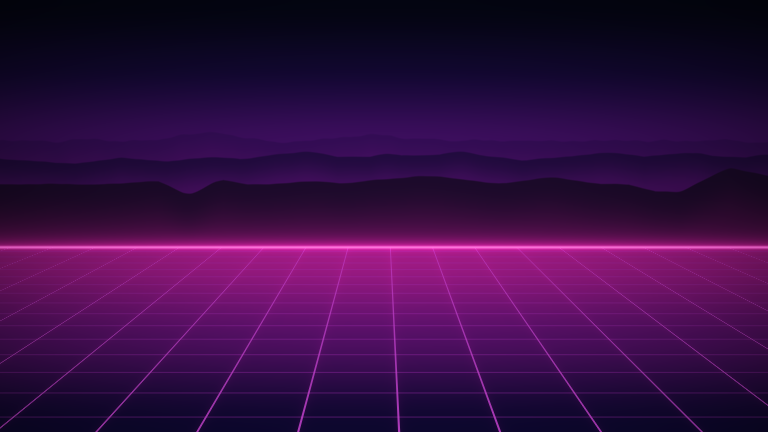
Write a Shadertoy shader that draws this background.

```glsl
// Neon night landscape: three misty mountain ridges above a glowing horizon,
// with a perspective grid floor. Ridges are sums of rounded peaks plus
// gradient noise; the floor is a plane projected to a raised vanishing point.

const float HORIZON = 0.4275;
const float VANISH_Y = 0.734;       // where the floor lines converge
const float COLUMN_SLOPE = 0.3185;  // column spacing per unit below VANISH_Y
const float COLUMN_SHIFT = 0.15;
const float ROW_STEP = 0.124;       // row spacing in inverse depth
const float ROW_SHIFT = 0.53;
const float COLUMN_WIDTH = 0.0034;
const float ROW_WIDTH = 0.0012;
const float ROUGHNESS = 0.004;
const float VIGNETTE = 0.34;

const vec3 SKY_TOP = vec3(0.012, 0.018, 0.065);
const vec3 SKY_MID = vec3(0.075, 0.030, 0.200);
const vec3 SKY_LOW = vec3(0.240, 0.055, 0.370);
const vec3 FAR_ROCK = vec3(0.190, 0.047, 0.320);
const vec3 MID_ROCK = vec3(0.130, 0.042, 0.245);
const vec3 NEAR_ROCK = vec3(0.105, 0.040, 0.165);
const vec3 MIST = vec3(0.260, 0.055, 0.365);
const vec3 DUSK = vec3(0.185, 0.045, 0.210);
const vec3 FLOOR_FAR = vec3(0.640, 0.105, 0.520);
const vec3 FLOOR_MID = vec3(0.360, 0.065, 0.420);
const vec3 FLOOR_NEAR = vec3(0.050, 0.026, 0.180);
const vec3 COLUMN_COLOR = vec3(0.720, 0.260, 0.780);
const vec3 ROW_COLOR = vec3(0.620, 0.170, 0.680);
const vec3 GLOW_COLOR = vec3(0.950, 0.100, 0.620);
const vec3 CORE_COLOR = vec3(1.000, 0.500, 0.880);

float slopeAt(float cell) {
    return fract(sin(cell * 127.1) * 437.58) * 2.0 - 1.0;
}

float gradientNoise(float x) {
    float cell = floor(x), f = x - cell;
    float blend = f * f * f * (f * (f * 6.0 - 15.0) + 10.0);
    return 2.0 * mix(slopeAt(cell) * f, slopeAt(cell + 1.0) * (f - 1.0), blend);
}

float roughness(float x) {
    return ROUGHNESS * (gradientNoise(x * 11.0) + 0.5 * gradientNoise(x * 27.0 + 5.0));
}

// Rounded tent; a negative height carves a valley
float peak(float x, float centre, float width, float height) {
    float u = (x - centre) / width;
    return height * max(0.0, 1.08 - sqrt(u * u + 0.015));
}

float farRidge(float x) {
    return 0.674 + peak(x, -0.41, 0.13, 0.020) + peak(x, -0.01, 0.15, 0.014)
        + 1.5 * roughness(x + 7.0);
}

float midRidge(float x) {
    return 0.622 + peak(x, -0.889, 0.12, 0.012) + peak(x, -0.607, 0.10, 0.012)
        + peak(x, -0.39, 0.17, 0.014) + peak(x, -0.183, 0.14, 0.028)
        + peak(x, 0.01, 0.11, 0.023) + peak(x, 0.18, 0.13, 0.028)
        + peak(x, 0.35, 0.12, 0.007) + peak(x, 0.523, 0.18, 0.025)
        + peak(x, 0.72, 0.11, 0.025) + peak(x, 0.889, 0.12, 0.021)
        + 0.5 * roughness(x + 3.0);
}

float nearRidge(float x) {
    return 0.5735 + peak(x, -0.54, 0.10, 0.007) + peak(x, -0.447, 0.07, -0.027)
        + peak(x, -0.39, 0.07, 0.012) + peak(x, -0.17, 0.09, 0.007)
        + peak(x, 0.09, 0.18, 0.020) + peak(x, 0.384, 0.11, 0.016)
        + peak(x, 0.685, 0.11, -0.030) + peak(x, 0.80, 0.16, 0.038)
        + 0.5 * roughness(x);
}

float lineMask(float dist, float halfWidth, float px) {
    return clamp((halfWidth - dist) / px + 0.5, 0.0, 1.0);
}

// Distance to the nearest whole number
float toInteger(float v) {
    return abs(fract(v + 0.5) - 0.5);
}

vec3 landscape(vec2 p, float px) {
    vec3 color = mix(SKY_LOW, SKY_MID, smoothstep(0.66, 0.85, p.y));
    color = mix(color, SKY_TOP, smoothstep(0.79, 1.0, p.y));
    float farTop = farRidge(p.x), midTop = midRidge(p.x), nearTop = nearRidge(p.x);
    vec3 farColor = mix(FAR_ROCK, MIST, smoothstep(0.0, 0.07, farTop - p.y));
    vec3 midColor = mix(MID_ROCK, MIST, smoothstep(0.0, 0.085, midTop - p.y));
    vec3 nearColor = mix(NEAR_ROCK, DUSK, smoothstep(0.01, 0.12, nearTop - p.y));
    color = mix(color, farColor, smoothstep(-px, px, farTop - p.y) * 0.8);
    color = mix(color, midColor, smoothstep(-px, px, midTop - p.y));
    return mix(color, nearColor, smoothstep(-px, px, nearTop - p.y));
}

vec3 gridFloor(vec2 p, float px) {
    float drop = max(VANISH_Y - p.y, 0.2);
    float t = clamp(p.y / HORIZON, 0.0, 1.0);
    vec3 color = mix(FLOOR_NEAR, FLOOR_MID, smoothstep(0.0, 0.65, t));
    color = mix(color, FLOOR_FAR, smoothstep(0.5, 1.0, t));
    float spacing = COLUMN_SLOPE * drop;
    float column = toInteger(p.x / spacing - COLUMN_SHIFT) * spacing;
    float row = toInteger(1.0 / (drop * ROW_STEP) - ROW_SHIFT) * ROW_STEP * drop * drop;
    float rowMask = lineMask(row, ROW_WIDTH, px);
    color = mix(color, ROW_COLOR, rowMask * mix(0.45, 0.30, t));
    float columnMask = lineMask(column, COLUMN_WIDTH * drop, px);
    color = mix(color, COLUMN_COLOR, columnMask * mix(0.85, 0.55, t));
    return color + GLOW_COLOR * 0.07 * exp(-column / 0.009) * (1.0 - 0.6 * t);
}

void mainImage(out vec4 fragColor, in vec2 fragCoord) {
    float px = 1.0 / iResolution.y;
    vec2 p = vec2(fragCoord.x - 0.5 * iResolution.x, fragCoord.y) * px;
    float side = 2.0 * fragCoord.x / iResolution.x - 1.0;
    float height = p.y - HORIZON;
    vec3 color = mix(gridFloor(p, px), landscape(p, px), smoothstep(-px, px, height));
    color *= 1.0 - VIGNETTE * side * side;

    // Horizon glow: wide haze above, tight halo both ways, bright core
    float haze = 0.35 * exp(-max(height, 0.0) / 0.038) * step(0.0, height);
    float halo = 0.42 * exp(-abs(height) / (height > 0.0 ? 0.012 : 0.006));
    color += GLOW_COLOR * (haze + halo) * (1.0 - 0.3 * side * side);
    float core = exp(-pow(height / 0.0032, 2.0));
    color = mix(color, CORE_COLOR, core * (0.9 - 0.25 * side * side));
    fragColor = vec4(clamp(color, 0.0, 1.0), 1.0);
}
```
